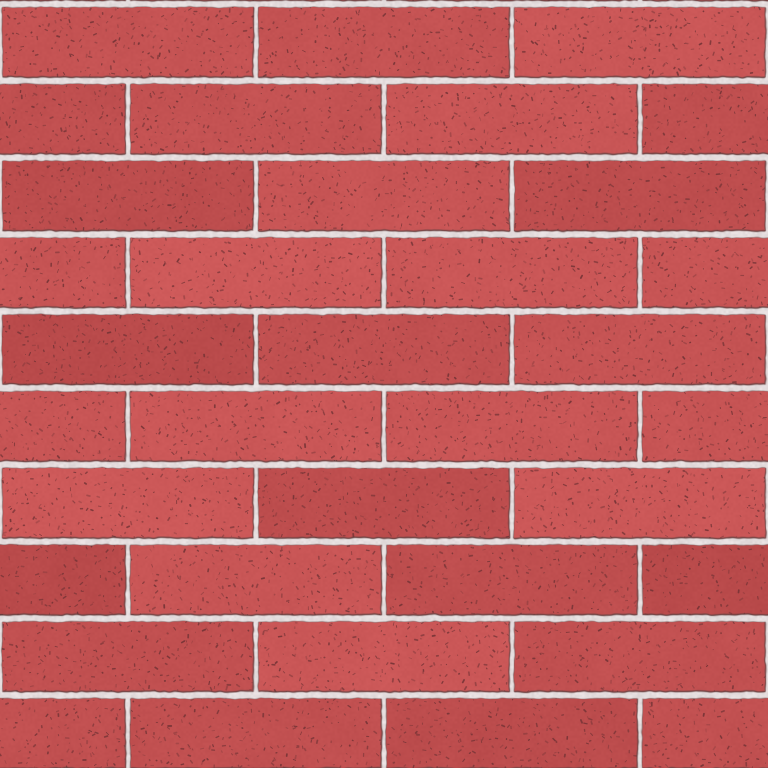
Reproduce this texture procedurally as a WebGL 1 fragment shader.

```glsl
precision highp float;
// Speckled red brick wall in running bond with pale, slightly uneven mortar joints.

uniform vec2 u_resolution;

// Layout, in canvas units unless noted
const vec2 BRICKS = vec2(3.0, 10.0);       // repeats across and down
const float ROW_OFFSET = 0.053;            // vertical shift, in rows
const vec2 JOINT = vec2(0.0062, 0.0088);   // mortar width: upright, level
const float CORNER = 0.0012;
const float EDGE_SOFT = 0.0009;
const float WOBBLE = 0.00035;
const float ROUGHNESS = 0.0011;
const float RIM = 0.0021;
const vec2 RIM_SHIFT = vec2(-0.0005, 0.0009);
const float FLECK_CELLS = 112.0;           // fleck grid cells per canvas
const float FLECK_CHANCE = 0.62;
const float GRAIN_CELLS = 320.0;

// Colours
const vec3 BRICK_DARK = vec3(0.725, 0.290, 0.292);
const vec3 BRICK_LIGHT = vec3(0.805, 0.350, 0.350);
const vec3 FLECK = vec3(0.43, 0.19, 0.20);
const vec3 RIM_SHADE = vec3(0.36, 0.25, 0.25);
const vec3 MORTAR = vec3(0.895, 0.865, 0.868);
const vec3 MORTAR_SHADE = vec3(0.66, 0.58, 0.58);

float hash(vec2 p) {
  vec3 q = fract(p.xyx * vec3(0.1031, 0.1030, 0.0973));
  q += dot(q, q.yzx + 33.33);
  return fract((q.x + q.y) * q.z);
}

vec2 hash2(vec2 p) {
  return vec2(hash(p + 17.3), hash(p + 71.9));
}

// Smooth lattice noise that wraps after "period" cells
float noise(vec2 p, float period) {
  vec2 i = floor(p), f = fract(p);
  f = f * f * (3.0 - 2.0 * f);
  vec2 a = mod(i, period), b = mod(i + 1.0, period);
  return mix(mix(hash(a), hash(vec2(b.x, a.y)), f.x),
             mix(hash(vec2(a.x, b.y)), hash(b), f.x), f.y);
}

float roundedBox(vec2 p, vec2 halfSize, float radius) {
  vec2 q = abs(p) - halfSize + radius;
  return length(max(q, 0.0)) + min(max(q.x, q.y), 0.0) - radius;
}

// Layered sines that bend the brick outline
float outlineWave(vec2 p, float seed) {
  return sin(p.x * 97.0 + p.y * 60.0 + seed * 51.0)
       + 0.7 * sin(p.x * 210.0 - p.y * 130.0 + seed * 83.0)
       + 0.5 * sin(p.x * 450.0 + p.y * 330.0 + seed * 127.0);
}

// Cellular scatter of short, randomly turned flecks
float flecks(vec2 uv, float soft) {
  vec2 p = uv * FLECK_CELLS;
  vec2 cell = floor(p);
  float blur = soft * FLECK_CELLS;
  float cover = 0.0;
  for (int y = -1; y <= 1; y++) {
    for (int x = -1; x <= 1; x++) {
      vec2 c = cell + vec2(float(x), float(y));
      vec2 id = mod(c, FLECK_CELLS);
      vec2 shape = hash2(id + 131.0);
      float angle = 6.2832 * hash(id + 211.0);
      vec2 axis = vec2(cos(angle), sin(angle));
      vec2 d = p - c - hash2(id);
      d -= axis * clamp(dot(d, axis), -0.22 * shape.x, 0.22 * shape.x);
      float radius = mix(0.05, 0.13, shape.y);
      float dot1 = 1.0 - smoothstep(radius - blur, radius + blur, length(d));
      float present = step(hash(id + 307.0), FLECK_CHANCE);
      cover = max(cover, dot1 * present * mix(0.35, 1.0, hash(id + 401.0)));
    }
  }
  return cover;
}

void main() {
  vec2 uv = gl_FragCoord.xy / u_resolution;
  float soft = max(EDGE_SOFT, 0.6 / min(u_resolution.x, u_resolution.y));

  // Running bond: every other row moves by half a brick
  vec2 grid = uv * BRICKS + vec2(0.0, ROW_OFFSET);
  grid.x += 0.5 * (1.0 - mod(floor(grid.y), 2.0));
  vec2 id = mod(floor(grid), BRICKS);
  vec2 local = (fract(grid) - 0.5) / BRICKS;
  float seed = hash(id * 7.0 + 3.7);

  // Uneven brick outline
  float grain = noise(uv * GRAIN_CELLS, GRAIN_CELLS) - 0.5;
  float chips = noise(uv * 150.0, 150.0) - 0.5;
  float uneven = WOBBLE * outlineWave(local, seed) + ROUGHNESS * chips;
  vec2 halfSize = 0.5 / BRICKS - 0.5 * JOINT;
  float edge = roundedBox(local, halfSize, CORNER) + uneven;
  float shifted = roundedBox(local - RIM_SHIFT, halfSize, CORNER) + uneven;

  // Brick face: tone per brick, soft mottling, grain and flecks
  float mottle = noise(uv * 24.0, 24.0) - 0.5;
  float tone = seed + 0.22 * mottle + 0.25 * grain;
  vec3 brick = mix(BRICK_DARK, BRICK_LIGHT, tone);
  brick = mix(brick, FLECK, 0.85 * flecks(uv, soft));

  // Dark rim, heavier along the lower and right sides
  brick = mix(brick, RIM_SHADE, 0.85 * smoothstep(-RIM, 0.5 * RIM, shifted));

  // Mortar darkens beside the bricks
  vec3 mortar = mix(MORTAR_SHADE, MORTAR, smoothstep(-0.0004, 0.0021, edge));
  mortar += 0.05 * grain + 0.03 * chips;

  gl_FragColor = vec4(mix(brick, mortar, smoothstep(-soft, soft, edge)), 1.0);
}
```
